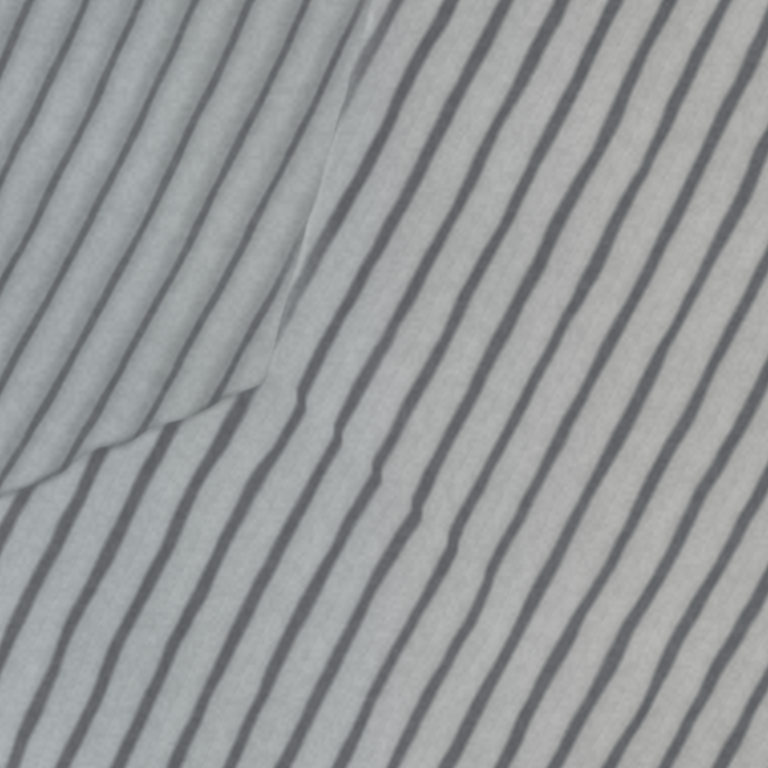
Give the GLSL for this texture, as a Shadertoy shader.

```glsl
// Slanted grey ribs with soft dark grooves, broken by a seam around a finer-grooved patch.

float hash(vec2 p) {
    vec3 q = fract(vec3(p.xyx) * 0.1031);
    q += dot(q, q.yzx + 33.33);
    return fract((q.x + q.y) * q.z);
}

float noise(vec2 p) {
    vec2 i = floor(p), f = fract(p);
    f = f * f * (3.0 - 2.0 * f);
    return mix(mix(hash(i), hash(i + vec2(1, 0)), f.x),
               mix(hash(i + vec2(0, 1)), hash(i + vec2(1, 1)), f.x), f.y);
}

// Signed offset from the nearest groove, in periods
float grooveOffset(float u) {
    return fract(u + 0.5) - 0.5;
}

// Soft groove: 1 in its core, 0 on the rib
float groove(float offset, float halfWidth, float blur) {
    return 1.0 - smoothstep(halfWidth - blur, halfWidth + blur, abs(offset));
}

void mainImage(out vec4 fragColor, in vec2 fragCoord) {
    vec2 p = fragCoord / iResolution.xy;
    float wobble = (noise(p * 11.0) - 0.5) * 0.007 + (noise(p * 31.0 + 7.0) - 0.5) * 0.003;

    // Wide grooves: slight bow, and a kink along a crease below the seam's corner
    float bow = (p.x - 0.6) * 0.04 * sin(3.14159 * p.y);
    float crease = (p.x - 0.38) * 0.94 + p.y - 0.49;
    float kink = 0.008 * smoothstep(0.012, -0.012, crease) * exp(min(crease, 0.0) * 6.0)
               * smoothstep(0.28, 0.36, p.x) * smoothstep(0.7, 0.55, p.x);
    float wide = grooveOffset((p.x - 0.503 * p.y - bow - kink + wobble - 0.013) / 0.0711);

    // Narrow grooves: steepest at the top of the patch
    float depth = 1.0 - p.y;
    float narrow = grooveOffset((p.x + 0.44 * depth + 0.13 * depth * depth
                                 + wobble * 0.7 - 0.039) / 0.072);

    // Patch at the upper left, bounded by a lower and a side seam
    float ragged = (noise(p * 24.0 + 3.0) - 0.5) * 0.014;
    float lowerSeam = p.y - 0.355 - 0.43 * p.x + ragged;
    float sideSeam = 0.345 + 0.28 * (p.y - 0.505) - p.x + ragged * 0.4;
    float patchMask = smoothstep(-0.003, 0.003, min(lowerSeam, sideSeam));

    // Groove darkness, fading where wide grooves meet the side seam
    float fade = mix(1.0, smoothstep(-0.012, 0.045, -sideSeam), smoothstep(0.47, 0.56, p.y));
    float wideDark = groove(wide, 0.125 + 0.05 * (noise(p * 14.0 + 19.0) - 0.5), 0.075)
                   * mix(0.45, 1.0, fade);
    float narrowDark = groove(narrow, 0.075 + 0.03 * (noise(p * 17.0 + 41.0) - 0.5), 0.055) * 0.92;
    narrowDark *= smoothstep(-0.01, 0.025, sideSeam);
    float dark = mix(wideDark, narrowDark, patchMask);

    // Rounded ribs, more strongly shaded in the patch
    float wideShade = 0.035 * smoothstep(0.35, 0.12, abs(wide)) + 0.015 * wide;
    float narrowShade = 0.09 * smoothstep(0.42, 0.06, abs(narrow + 0.06)) + 0.012;
    float shade = mix(wideShade, narrowShade, patchMask);

    // Light rib to dark groove, with a cool left and warmer right
    vec3 rib = mix(vec3(0.645, 0.665, 0.67), vec3(0.68, 0.682, 0.676), smoothstep(0.1, 0.9, p.x));
    vec3 color = mix(rib - shade, vec3(0.388, 0.398, 0.408), dark);

    // Shadow and thin pale lip along the seams
    float lowerEdge = exp(-pow(lowerSeam / 0.006, 2.0)) * smoothstep(-0.005, 0.01, sideSeam);
    float sideEdge = exp(-pow((sideSeam + 0.004) / 0.004, 2.0)) * smoothstep(0.0, 0.02, lowerSeam);
    color -= 0.1 * lowerEdge * (1.0 - dark) * (0.5 + noise(p * 40.0));
    color += 0.05 * sideEdge * noise(p * 30.0 + 11.0);

    // Blotches and fine grain
    color += (noise(p * 6.0 + 5.0) - 0.5) * 0.025;
    color += (noise(p * 70.0) - 0.5) * 0.025 + (noise(p * 190.0) - 0.5) * 0.035;
    fragColor = vec4(color, 1.0);
}
```
